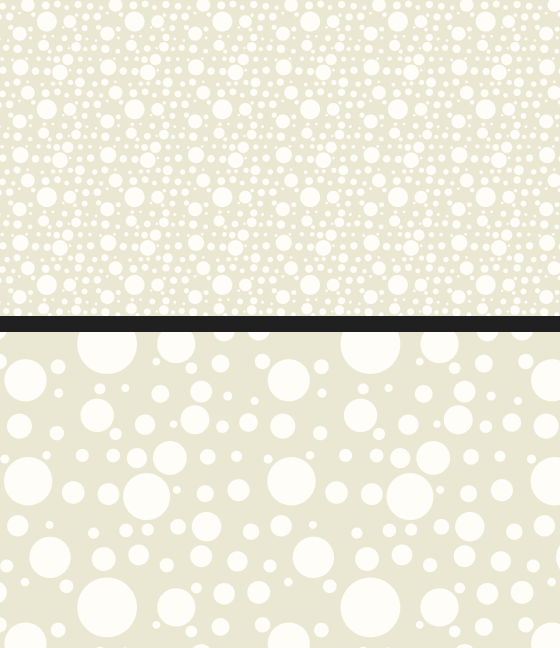
Top, the full canvas; bottom, a detail of the centre.
Reproduce this pattern procedurally as a WebGL 1 fragment shader.

```glsl
precision highp float;

// Cream polka dots of many sizes on a pale olive ground, in a square tile.
// A few large discs anchor the tile; one hashed dot per grid cell fills
// the space between them, shrinking where a large disc is near.

uniform vec2 u_resolution;

const float TILES_DOWN = 3.6;    // tiles in the canvas height
const float TILE = 120.0;        // pattern units per tile
const float CELLS = 8.0;         // small-dot cells per tile side
const float CELL = TILE / CELLS;
const float CELL_MARGIN = 0.8;   // clear border inside each cell
const float DISC_GAP = 1.6;      // clear ring around each large disc
const float MIN_RADIUS = 1.7;
const float MAX_RADIUS = 5.7;
const int TRIES = 4;

const vec3 GROUND = vec3(0.918, 0.910, 0.824);
const vec3 CREAM = vec3(0.995, 0.992, 0.970);

// Two hashed values in 0..1
vec2 hash2(vec2 cell, float seed) {
  vec3 q = fract(vec3(cell, seed) * vec3(0.1031, 0.1030, 0.0973));
  q += dot(q, q.yzx + 33.33);
  return fract((q.xx + q.yz) * q.zy);
}

// Signed distance to a disc that repeats with the tile
float disc(vec2 p, vec2 center, float radius) {
  vec2 offset = mod(p - center + 0.5 * TILE, TILE) - 0.5 * TILE;
  return length(offset) - radius;
}

// The large discs of one tile
float largeDiscs(vec2 p) {
  float d = disc(p, vec2(64.0, 29.5), 13.6);
  d = min(d, disc(p, vec2(95.5, 29.5), 8.7));
  d = min(d, disc(p, vec2(26.8, 46.0), 9.6));
  d = min(d, disc(p, vec2(59.5, 62.0), 7.6));
  d = min(d, disc(p, vec2(104.0, 64.0), 6.6));
  d = min(d, disc(p, vec2(92.6, 81.4), 7.7));
  d = min(d, disc(p, vec2(82.0, 99.0), 10.7));
  d = min(d, disc(p, vec2(28.0, 92.0), 11.0));
  d = min(d, disc(p, vec2(38.0, 6.7), 9.4));
  return min(d, disc(p, vec2(109.3, 112.7), 6.7));
}

// One dot per cell: the hashed candidate with the most room wins
float smallDots(vec2 p) {
  float row = floor(p.y / CELL);
  float wrappedRow = mod(row, CELLS);
  float shift = hash2(vec2(wrappedRow, 3.0), 17.0).x * CELL;
  float column = floor((p.x + shift) / CELL);
  vec2 id = vec2(mod(column, CELLS), wrappedRow);
  vec2 middle = (vec2(column, row) + 0.5) * CELL - vec2(shift, 0.0);

  vec2 bestCenter = middle;
  float bestRadius = 0.0;
  float wanted = mix(MIN_RADIUS, MAX_RADIUS, hash2(id, 41.0).x);
  float reach = 0.5 * CELL - CELL_MARGIN - wanted;
  for (int i = 0; i < TRIES; i++) {
    vec2 jitter = hash2(id, 5.0 + float(i) * 7.0) * 2.0 - 1.0;
    vec2 center = middle + jitter * reach;
    float radius = min(wanted, largeDiscs(center) - DISC_GAP);
    if (radius > bestRadius) {
      bestRadius = radius;
      bestCenter = center;
    }
  }
  // Cells without enough room stay empty
  return bestRadius < 1.3 ? CELL : length(p - bestCenter) - bestRadius;
}

void main() {
  // Pattern coordinates run down from the top-left corner
  float pixel = TILE * TILES_DOWN / u_resolution.y;
  vec2 p = vec2(gl_FragCoord.x, u_resolution.y - gl_FragCoord.y) * pixel;

  float d = min(largeDiscs(p), smallDots(p));
  float coverage = clamp(0.5 - d / pixel, 0.0, 1.0);
  gl_FragColor = vec4(mix(GROUND, CREAM, coverage), 1.0);
}
```
